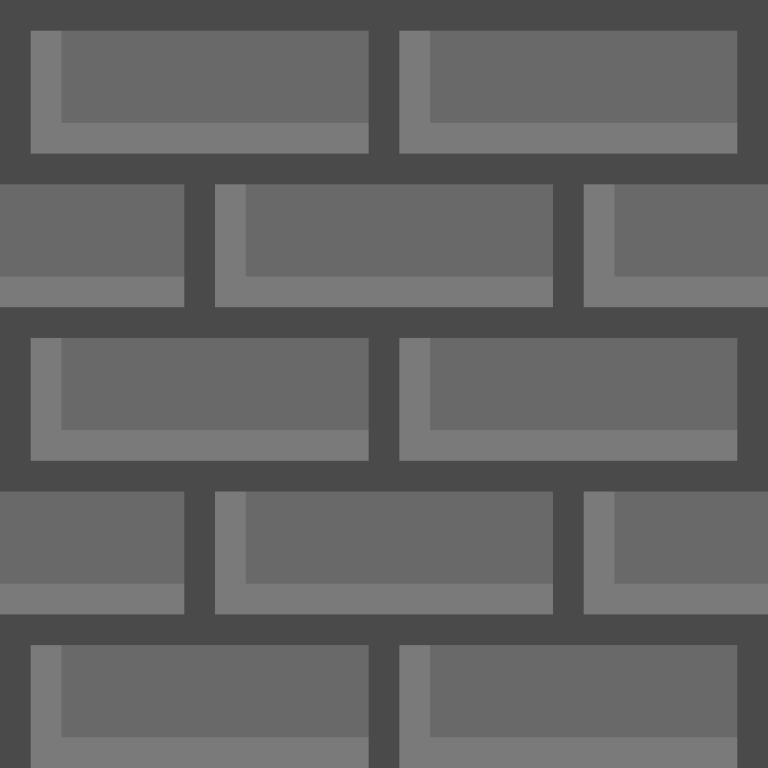
A WebGL 2 fragment shader for this pattern:

```glsl
#version 300 es
precision highp float;

uniform vec2 u_resolution;
out vec4 fragColor;

// Antialiased coverage of an axis-aligned box
float boxCoverage(vec2 p, vec2 low, vec2 high, vec2 pixel) {
    vec2 inside = min(p - low, high - p);
    vec2 cover = clamp(inside / pixel + 0.5, 0.0, 1.0);
    return cover.x * cover.y;
}

void main() {
    // The canvas spans 25 blocks each way; joints and bevels are one block wide
    vec2 p = gl_FragCoord.xy / u_resolution * 25.0;
    vec2 pixel = 25.0 / u_resolution;

    // Running bond: every other course shifts by half a brick.
    // Cells are cut mid-joint so all brick edges blend on both sides.
    float course = floor((p.y + 0.5) / 5.0);
    float shift = 1.0 + 6.0 * mod(course, 2.0);
    vec2 brick = mod(p - vec2(shift, 0.0) + 0.5, vec2(12.0, 5.0)) - 0.5;

    vec3 mortarColor = vec3(0.29);
    vec3 bevelColor = vec3(0.48);
    vec3 faceColor = vec3(0.413);

    // Light bevel along the left and bottom, with the face over the rest
    float body = boxCoverage(brick, vec2(0.0), vec2(11.0, 4.0), pixel);
    float face = boxCoverage(brick, vec2(1.0), vec2(11.5, 4.5), pixel);

    vec3 color = mix(mortarColor, mix(bevelColor, faceColor, face), body);
    fragColor = vec4(color, 1.0);
}
```
